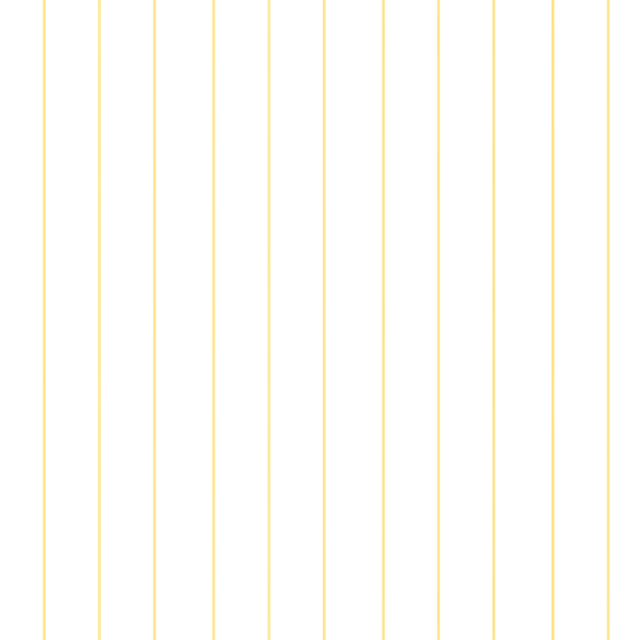
Give the GLSL for this pattern, as a Shadertoy shader.

```glsl
// Eleven thin yellow pinstripes running down a white ground.
// Stripes come in groups of three with a slightly wider gap between groups;
// each has soft edges, a pale seam and a faint drift of tone along its length.

float hash(float n) {
    return fract(sin(n * 127.1 + 3.7) * 4375.85);
}

// One-dimensional gradient noise, roughly -0.5 to 0.5.
float gradientNoise(float x) {
    float cell = floor(x), f = fract(x);
    float left = (hash(cell) * 2.0 - 1.0) * f;
    float right = (hash(cell + 1.0) * 2.0 - 1.0) * (f - 1.0);
    return mix(left, right, f * f * f * (f * (f * 6.0 - 15.0) + 10.0));
}

// Centre of a stripe: group start plus place within the group.
float stripeCentre(float index) {
    return 0.069 + 0.265 * floor(index / 3.0) + 0.0863 * mod(index, 3.0);
}

void mainImage(out vec4 fragColor, in vec2 fragCoord) {
    vec2 uv = fragCoord / iResolution.xy;
    float pixel = 1.0 / iResolution.x;
    vec3 color = vec3(1.0);

    for (int i = 0; i < 11; i++) {
        float index = float(i);
        float offset = uv.x - stripeCentre(index);

        // Soft-edged body of the stripe.
        float blur = 0.0007 + 0.5 * pixel;
        float body = 1.0 - smoothstep(0.0021 - blur, 0.0021 + blur, abs(offset));

        // Pale seam, shifted a little from stripe to stripe.
        float seamShift = (hash(index + 20.0) - 0.5) * 0.003;
        float seam = 1.0 - smoothstep(0.0, 0.0006 + pixel, abs(offset - seamShift));

        // Tone varies between stripes and slowly down each one.
        float drift = gradientNoise(uv.y * 9.0 + index * 31.0);
        vec3 yellow = mix(vec3(0.99, 0.87, 0.49), vec3(0.99, 0.91, 0.53), hash(index));
        yellow = mix(yellow, vec3(1.0), 0.2 * seam + 0.06 * drift);

        color = mix(color, yellow, body);
    }

    fragColor = vec4(color, 1.0);
}
```
